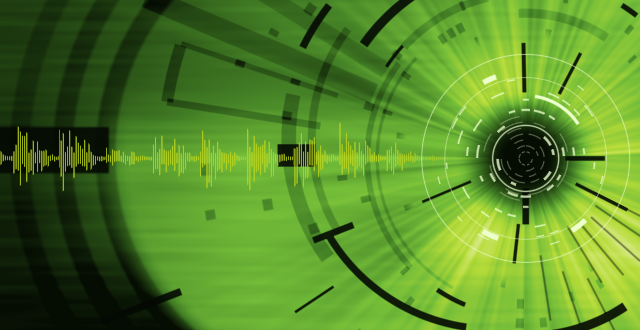
Reproduce this background procedurally as a WebGL 1 fragment shader.

```glsl
precision highp float;
uniform vec2 u_resolution;

const float PI = 3.14159;

float hash(vec2 p) {
  p = fract(p * vec2(0.1031, 0.1137) + 0.17);
  p += dot(p, p.yx + 33.33);
  return fract((p.x + p.y) * p.x * 7.31);
}

float noise(vec2 p) {
  vec2 i = floor(p), f = fract(p);
  f = f * f * (3.0 - 2.0 * f);
  return mix(mix(hash(i), hash(i + vec2(1, 0)), f.x),
             mix(hash(i + vec2(0, 1)), hash(i + 1.0), f.x), f.y);
}

float band(float v, float width, float aa) {
  return 1.0 - smoothstep(width - aa, width + aa, abs(v));
}

float box(vec2 p, vec2 size, float aa) {
  return band(p.x, size.x, aa) * band(p.y, size.y, aa);
}

float blob(vec2 p, vec2 c, float size) {
  return exp(-dot(p - c, p - c) / (size * size));
}

float arc(vec2 q, float radius, float width, float mid, float span, float aa) {
  float r = length(q);
  float gap = mod(atan(q.y, q.x) - mid + PI, 2.0 * PI) - PI;
  return band(r - radius, width, aa) * band(gap * r, span * r, aa);
}

float spoke(vec2 q, float angle, float r0, float r1, float width, float aa) {
  vec2 d = vec2(cos(angle), sin(angle));
  vec2 local = vec2(dot(q, d) - 0.5 * (r0 + r1), q.x * d.y - q.y * d.x);
  return box(local, vec2(0.5 * (r1 - r0), width), aa);
}

float dashes(vec2 q, float radius, float width, float count, float fill, float aa) {
  float turn = atan(q.y, q.x) / PI * count;
  vec2 cell = vec2(floor(turn), radius * 90.0);
  float on = step(hash(cell), fill) * band(fract(turn) - 0.5, 0.2 + 0.3 * hash(cell + 9.0), 0.03);
  return on * band(length(q) - radius, width, aa);
}

// Tone 0..5 runs from near black through green to pale lime
vec3 palette(float t) {
  vec3 c = mix(vec3(0.02, 0.05, 0.01), vec3(0.15, 0.3, 0.08), clamp(t, 0.0, 1.0));
  c = mix(c, vec3(0.27, 0.51, 0.15), clamp(t - 1.0, 0.0, 1.0));
  c = mix(c, vec3(0.45, 0.74, 0.22), clamp(t - 2.0, 0.0, 1.0));
  c = mix(c, vec3(0.71, 0.86, 0.22), clamp(t - 3.0, 0.0, 1.0));
  return mix(c, vec3(0.88, 0.93, 0.6), clamp(t - 4.0, 0.0, 1.0));
}

// Dark wall, lit tunnel mouth, glows and rays
float backdrop(vec2 p, vec2 q) {
  float r = length(q);
  float mouth = 1.0 - smoothstep(0.66, 0.78, length(p - vec2(1.06, 0.533)));
  mouth = max(mouth, step(1.06, p.x));
  float wall = (0.1 + 1.1 * smoothstep(0.0, 0.5, p.y)) * (0.45 + 0.9 * smoothstep(0.0, 0.45, p.x));
  float lower = mix(wall, 2.45 + 0.5 * smoothstep(0.4, 0.8, p.x), mouth);
  float upper = 0.75 + 1.3 * smoothstep(0.0, 1.0, p.x) + 0.8 * smoothstep(0.95, 1.5, p.x);
  float t = mix(lower, upper, smoothstep(0.52, 0.76, p.y));
  t += 1.4 * blob(p, vec2(1.86, 0.24), 0.2) + 1.1 * blob(p, vec2(1.44, 0.29), 0.15);
  t += 1.1 * blob(p, vec2(1.5, 0.74), 0.13) + 0.7 * blob(p, vec2(1.85, 0.62), 0.13);
  float rays = noise(q / r * 12.0 + 30.0) + 0.8 * noise(q / r * 31.0 + 70.0) - 0.9;
  t += 0.9 * rays * (1.0 - 0.75 * smoothstep(0.4, 0.9, r));
  t += 0.25 * (noise(p * vec2(4, 70)) - 0.5);
  return max(t, 0.0) * smoothstep(0.06, 0.22, r);
}

// Translucent rings, beams and panels
float shade(vec2 p, vec2 q, vec2 tilted, float aa) {
  float s = 0.0;
  for (int i = 0; i < 3; i++) {
    float n = float(i);
    s += (0.6 - 0.17 * n) * arc(p - vec2(1.06, 0.533), 0.74 + 0.13 * n, 0.03, PI, 1.2, 3.0 * aa);
  }
  s += 0.7 * arc(tilted, 0.62, 0.022, 3.35, 0.42, aa) + 0.6 * arc(tilted, 0.55, 0.012, 3.1, 0.6, aa);
  s += 0.6 * arc(q, 0.48, 0.009, 3.2, 0.7, aa) + 0.5 * arc(q, 0.45, 0.005, 3.3, 0.9, aa);
  s += 0.6 * arc(q, 0.44, 0.014, 1.3, 0.32, aa) + 0.6 * arc(q, 0.5, 0.012, 2.1, 0.3, aa);
  s += 0.5 * spoke(q, 2.74, 0.5, 1.25, 0.032, aa) + 0.4 * spoke(q, 2.58, 0.5, 1.1, 0.025, aa);
  s += 0.7 * spoke(q, 2.985, 0.63, 1.1, 0.011, aa) + 0.6 * spoke(q, 2.82, 0.6, 1.1, 0.008, aa);
  s += 0.7 * arc(q, 1.1, 0.018, 2.905, 0.08, aa);
  vec2 grid = vec2(atan(q.y, q.x) * 14.0, length(q) * 17.0), cell = floor(grid);
  float panel = box(fract(grid) - 0.5, vec2(0.15 + 0.2 * hash(cell + 5.0), 0.25), 0.06);
  return s + 0.8 * panel * step(0.9, hash(cell)) * band(length(q) - 0.7, 0.32, 0.02);
}

float blackParts(vec2 p, vec2 q, vec2 tilted, float aa) {
  float k = box(p - vec2(0.1, 0.545), vec2(0.23, 0.07), 2.0 * aa);
  k += box(p - vec2(0.898, 0.529), vec2(0.057, 0.034), aa);
  k += arc(q, 0.6, 0.014, 2.33, 0.2, aa) + arc(q, 0.755, 0.011, 2.58, 0.1, aa);
  k += arc(q, 0.505, 0.005, 2.48, 0.08, aa) + arc(tilted, 0.58, 0.011, 4.12, 0.45, aa);
  k += arc(q, 0.54, 0.014, -1.2, 0.22, aa) + arc(q, 0.48, 0.007, 4.22, 0.1, aa);
  k += arc(q, 0.548, 0.008, 0.96, 0.05, aa);
  k += spoke(q, 3.51, 0.56, 0.69, 0.01, aa) + spoke(q, 3.51, 1.12, 1.38, 0.011, aa);
  k += spoke(q, 3.73, 0.7, 0.84, 0.004, aa) + spoke(q, 3.54, 0.18, 0.34, 0.004, aa);
  k += spoke(q, 1.59, 0.2, 0.35, 0.006, aa) + spoke(q, 1.09, 0.22, 0.36, 0.005, aa);
  k += spoke(q, -1.57, 0.09, 0.2, 0.01, aa) + spoke(q, -1.68, 0.2, 0.32, 0.005, aa);
  k += spoke(q, -0.47, 0.17, 0.345, 0.005, aa) + spoke(q, 0.0, 0.12, 0.24, 0.007, aa);
  for (int i = 0; i < 9; i++) {
    float n = float(i), h = hash(vec2(n, 4));
    k += 0.5 * spoke(q, -1.45 + 0.14 * n + 0.08 * h, 0.22 + 0.2 * h, 0.42 + 0.2 * h, 0.003, aa);
  }
  return min(k, 1.0);
}

// Bursts of vertical spikes
float waveform(vec2 p, float aa) {
  float phase = fract((p.x - 0.038) / 0.1414), column = p.x / 0.0065;
  float envelope = 0.105 * (1.0 - 0.7 * band(p.x - 0.39, 0.07, 0.01)) * exp(-0.9 * phase);
  envelope *= 1.0 - 0.9 * smoothstep(0.5, 0.95, phase);
  envelope = max(envelope, 0.1 * exp(-abs(p.x - 0.96) * 45.0));
  envelope *= 1.0 - smoothstep(1.1, 1.35, p.x);
  float spike = hash(vec2(floor(column), step(0.52, p.y)));
  float height = 0.004 + envelope * (0.15 + 0.85 * spike * spike);
  float stroke = band(fract(column) - 0.5, 0.3, 0.2) * band(p.y - 0.52, height, aa);
  return stroke * (1.0 - smoothstep(1.15, 1.5, p.x));
}

float whiteRings(vec2 q, float aa) {
  float r = length(q);
  float w = 0.7 * band(r - 0.315, 0.0012, aa) + 0.6 * band(r - 0.245, 0.001, aa);
  w += 0.8 * band(r - 0.1, 0.002, aa) + arc(q, 0.19, 0.005, 1.0, 0.42, aa);
  for (int i = 0; i < 7; i++) {
    float n = float(i);
    w += 0.8 * dashes(q, 0.085 + 0.031 * n, 0.004 - 0.0004 * n, 7.0 + 2.0 * n, 0.5 - 0.05 * n, aa);
    w += 0.4 * dashes(q, 0.02 + 0.018 * n, 0.0015, 4.0, 0.6, aa);
  }
  w += arc(q, 0.263, 0.008, 2.0, 0.08, aa) + arc(q, 0.256, 0.008, 4.28, 0.1, aa);
  return min(w + arc(q, 0.26, 0.008, -0.9, 0.1, aa), 1.0);
}

void main() {
  vec2 p = gl_FragCoord.xy / u_resolution * vec2(1.9394, 1);
  float aa = 0.9 / u_resolution.y;
  vec2 q = p - vec2(1.593, 0.52), tilted = p - vec2(1.495, 0.583);
  vec3 color = palette(backdrop(p, q) - shade(p, q, tilted, aa));
  color = mix(color, vec3(0.015, 0.035, 0.01), 0.9 * blackParts(p, q, tilted, aa));
  color = mix(color, vec3(0.74, 0.84, 0.12), 0.8 * waveform(p, aa));
  color = mix(color, vec3(0.93, 1, 0.8), whiteRings(q, aa));
  gl_FragColor = vec4(color, 1);
}
```
